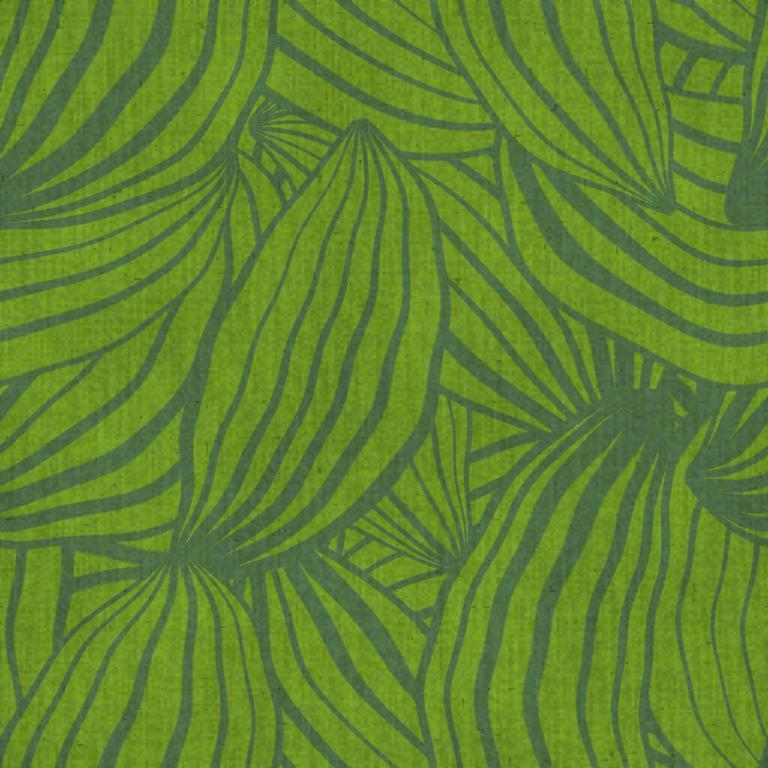
Give the GLSL for this pattern, as a Shadertoy shader.

```glsl
// Overlapping crescent swooshes of tapering green stripes on dark teal linen, tiling.
#define COLUMNS 4
#define ROWS 5
#define SPACING 0.052   // widest distance between stripe lines
#define LINE 0.0064     // mean half thickness of a dark line
#define SOFT 0.0017     // half width of the smoothed edges
#define THREADS 256.0   // linen threads across the canvas
#define GRAIN 0.17      // strength of the cloth texture
#define LEAF vec3(0.428, 0.578, 0.138)
#define TEAL vec3(0.296, 0.424, 0.264)

const float TAU = 6.2831853;

float hash(vec2 p) {
    return fract(sin(dot(p, vec2(127.1, 311.7))) * 43758.5453);
}

// Value noise whose lattice wraps after 'period' cells.
float wrapNoise(vec2 uv, vec2 period) {
    vec2 p = uv * period, cell = floor(p), f = fract(p);
    f = f * f * (3.0 - 2.0 * f);
    vec2 a = mod(cell, period), b = mod(cell + 1.0, period);
    return mix(mix(hash(a), hash(vec2(b.x, a.y)), f.x),
               mix(hash(vec2(a.x, b.y)), hash(b), f.x), f.y);
}

// 1 on the leaf green, 0 on the dark lines at whole values of k.
float stripes(float k, float spacing, float halfWidth) {
    float d = (0.5 - abs(fract(k) - 0.5)) * spacing;
    return smoothstep(-SOFT, SOFT, d - halfWidth);
}

// Paints one bent, pointed patch of stripes over the earlier ones.
float paintCrescent(float below, vec2 p, float id) {
    vec2 cell = vec2(mod(id, float(COLUMNS)), floor(id / float(COLUMNS)));
    vec2 jitter = vec2(hash(vec2(id, 1.3)), hash(vec2(id, 2.7)));
    vec2 center = (cell + 0.15 + 0.7 * jitter) / vec2(COLUMNS, ROWS);
    float angle = 0.65 + 3.6 * (hash(vec2(id, 3.1)) - 0.5);
    angle += hash(vec2(id, 4.9)) < 0.4 ? TAU * 0.5 : 0.0;
    float bend = mix(0.27, 0.65, hash(vec2(id, 5.3)));
    float len = mix(0.32, 0.44, hash(vec2(id, 6.1)));
    float wide = mix(0.12, 0.2, hash(vec2(id, 7.7)));

    // Wrapped local position, then arc length and offset from the spine.
    vec2 q = fract(p - center + 0.5) - 0.5;
    float c = cos(angle), s = sin(angle);
    q = vec2(c * q.x + s * q.y, c * q.y - s * q.x) + vec2(0.0, bend);
    float along = atan(q.x, q.y) * bend / len;
    float offset = length(q) - bend;
    float w = wide * max(1.0 - pow(abs(along), 2.4), 0.0);

    // Uneven stripes which converge at the tips and swell along the way.
    float v = clamp(offset / max(w, 0.001), -1.5, 1.5);
    v += 0.17 * (2.0 * hash(vec2(id, 8.3)) - 1.0) * sin(TAU * 0.5 * v);
    float count = floor(2.0 * wide / SPACING + 0.5);
    float k = (v * 0.5 + 0.5) * count;
    float lineSize = mix(0.5, 1.5, hash(vec2(floor(k + 0.5), id + 9.1)));
    float swell = mix(0.55, 1.55, smoothstep(-0.9, 0.9, along));
    float ink = stripes(k, 2.0 * w / count, LINE * lineSize * swell);

    // Dark outline just outside the edge.
    float edge = abs(offset) - w;
    ink *= 1.0 - smoothstep(-SOFT, SOFT, edge);
    float cover = 1.0 - smoothstep(-SOFT, SOFT, edge - 0.005);
    cover *= 1.0 - smoothstep(0.985, 1.0, abs(along));
    return mix(below, ink, cover);
}

void mainImage(out vec4 fragColor, in vec2 fragCoord) {
    vec2 uv = fragCoord / iResolution.xy;

    // Slight hand-drawn wobble.
    vec2 p = uv + 0.009 * sin(TAU * (uv.yx * vec2(2.0, 3.0) + vec2(0.1, 0.4)))
                + 0.003 * sin(TAU * (uv.yx * vec2(7.0, 5.0) + uv));

    // Wavy ground stripes, then the patches in shuffled order.
    float k = 9.0 * p.x - 14.0 * p.y + 0.6 * sin(TAU * (p.x + p.y))
            + 0.4 * sin(TAU * (2.0 * p.y - p.x));
    float ink = stripes(k, 0.06, LINE * (1.2 + 0.5 * sin(TAU * (p.x + 2.0 * p.y))));
    for (int i = 0; i < COLUMNS * ROWS; i++) {
        ink = paintCrescent(ink, p, float((i * 7 + 3) % (COLUMNS * ROWS)));
    }

    // Linen: long upright threads, short cross threads, grain and blotches.
    float cloth = 0.42 * (wrapNoise(uv, vec2(THREADS, 20.0)) - 0.5)
                + 0.22 * (wrapNoise(uv, vec2(40.0, THREADS)) - 0.5)
                + 0.55 * (wrapNoise(uv, vec2(THREADS)) - 0.5)
                + 0.35 * (wrapNoise(uv, vec2(9.0)) - 0.5);
    float speck = smoothstep(0.91, 0.99, wrapNoise(uv + 0.37, vec2(150.0)));

    vec3 color = mix(TEAL, LEAF, ink);
    color *= 1.0 + GRAIN * cloth * 1.6 - 0.22 * speck;
    color.b += 0.05 * (wrapNoise(uv + 0.61, vec2(120.0, 90.0)) - 0.5);
    fragColor = vec4(clamp(color, 0.0, 1.0), 1.0);
}
```
